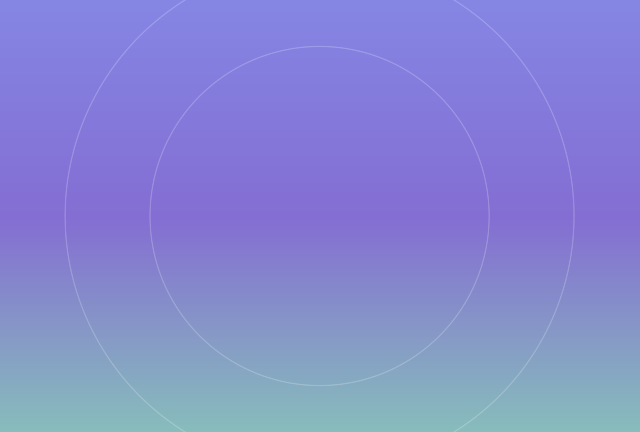
This background is drawn by a Shadertoy shader. Its source:

```glsl
// Blue-violet to teal vertical gradient with two faint concentric rings.

// Coverage of a thin circle outline, smoothed over about one pixel.
float ring(vec2 p, float radius, float width, float pixel) {
    float edge = abs(length(p) - radius) - 0.5 * width;
    return 1.0 - smoothstep(-0.5 * pixel, 0.5 * pixel, edge);
}

void mainImage(out vec4 fragColor, in vec2 fragCoord) {
    float height = fragCoord.y / iResolution.y;
    vec2 p = (fragCoord - 0.5 * iResolution.xy) / iResolution.y;
    float pixel = 1.0 / iResolution.y;

    // Three-stop background gradient
    vec3 teal = vec3(0.53, 0.74, 0.735);
    vec3 violet = vec3(0.518, 0.43, 0.825);
    vec3 periwinkle = vec3(0.52, 0.525, 0.895);
    float horizon = 0.495;
    vec3 color = height < horizon
        ? mix(teal, violet, height / horizon)
        : mix(violet, periwinkle, (height - horizon) / (1.0 - horizon));

    // Translucent white rings
    vec2 center = vec2(-0.001, 0.0);
    float rings = max(ring(p - center, 0.3925, 0.0029, pixel),
                      ring(p - center, 0.589, 0.0029, pixel));
    color = mix(color, vec3(1.0), 0.2 * rings);

    fragColor = vec4(color, 1.0);
}
```
